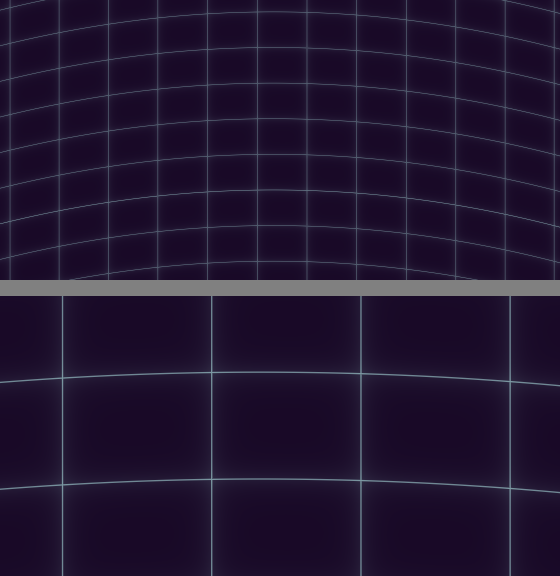
Top: the whole. Bottom: its middle third, enlarged.
This background is drawn by a Shadertoy shader. Its source:

```glsl
// Glowing neon grid on deep violet: straight columns crossed by arched rows.
// Each family of lines is a repeated distance field; a thin core filtered
// over the pixel and a wide exponential halo are added to the background.

// All lengths are in canvas heights.
const vec3  BACKGROUND   = vec3(0.096, 0.035, 0.152);
const vec3  LIGHT        = vec3(0.40, 0.58, 0.50);
const vec2  CELL         = vec2(0.1777, 0.1272);   // column and row spacing
const vec2  GRID_ORIGIN  = vec2(0.0964, 0.3216);   // x from the middle, y from the bottom
const float EDGE_SQUEEZE = 0.0063;                 // columns close up near the sides
const float ARCH_BEND    = 0.127;
const float ARCH_CENTRE  = -0.0234;
const float LINE_WIDTH   = 0.0016;
const float CORE_GAIN    = 0.74;
const float AXIS_GAIN    = 1.3;                    // one row is brighter
const float HALO_GAIN    = 0.12;
const float HALO_RADIUS  = 0.0122;

// Signed distance to the nearest of evenly spaced lines through zero.
float repeatDistance(float position, float spacing) {
    return position - spacing * round(position / spacing);
}

// Share of a pixel-wide window covered by a line at distance d.
float lineCoverage(float d, float width, float pixel) {
    float right = min(d + 0.5 * pixel, 0.5 * width);
    float left = max(d - 0.5 * pixel, -0.5 * width);
    return max(right - left, 0.0) / pixel;
}

float halo(float d) {
    return HALO_GAIN * exp(-abs(d) / HALO_RADIUS);
}

void mainImage(out vec4 fragColor, in vec2 fragCoord) {
    float pixel = 1.0 / iResolution.y;
    vec2 p = vec2(fragCoord.x - 0.5 * iResolution.x, fragCoord.y) * pixel;

    // Columns, slightly squeezed towards the sides
    float column = p.x * (1.0 + EDGE_SQUEEZE * p.x * p.x) - GRID_ORIGIN.x;
    float columnDist = repeatDistance(column, CELL.x);

    // Rows, lifted into parabolic arches; the slope corrects the distance
    float fromApex = p.x - ARCH_CENTRE;
    float row = p.y + ARCH_BEND * fromApex * fromApex - GRID_ORIGIN.y;
    float slope = 2.0 * ARCH_BEND * fromApex;
    float rowDist = repeatDistance(row, CELL.y) * inversesqrt(1.0 + slope * slope);
    float rowGain = abs(row) < 0.5 * CELL.y ? AXIS_GAIN : 1.0;

    // Cores merge at crossings, halos add up
    float core = max(lineCoverage(columnDist, LINE_WIDTH, pixel),
                     lineCoverage(rowDist, LINE_WIDTH, pixel) * rowGain);
    float glow = halo(columnDist) + halo(rowDist);

    fragColor = vec4(BACKGROUND + LIGHT * (CORE_GAIN * core + glow), 1.0);
}
```
